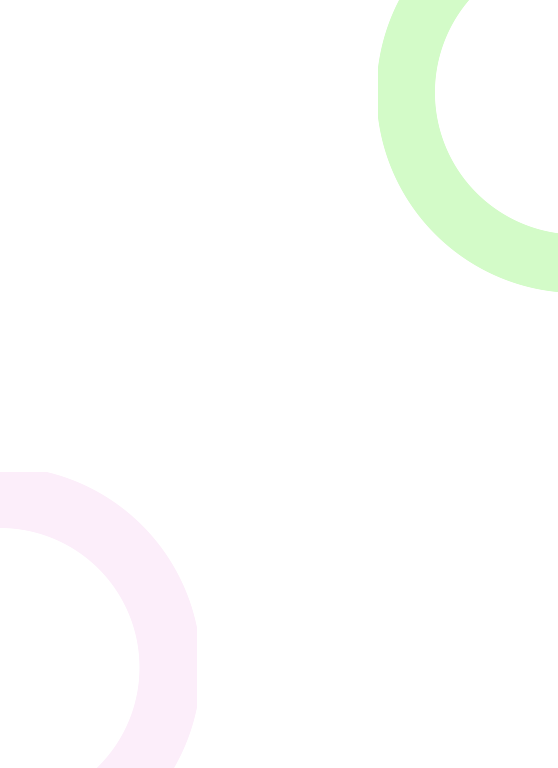
Write a WebGL 2 fragment shader that draws this background.

```glsl
#version 300 es
precision highp float;
// Two pale rings on white, cropped by opposite corners of the canvas.
// Each ring is the distance to an outer disc, trimmed flat by a box at its
// extremes, with a smaller disc subtracted. Lengths are in canvas heights.

uniform vec2 u_resolution;
out vec4 fragColor;

const vec3 PAPER = vec3(1.0);
const vec3 GREEN = vec3(0.827, 0.984, 0.784);
const vec3 PINK  = vec3(0.988, 0.933, 0.980);

const float ASPECT = 0.7266; // design width over height

const vec2  GREEN_CENTER = vec2(0.7513, 0.8796);
const vec2  GREEN_RADII  = vec2(0.1849, 0.2611); // inner, outer
const vec2  GREEN_TRIM   = vec2(0.2591, 0.2611); // half extents of the box

const vec2  PINK_CENTER = vec2(0.0, 0.1309);
const vec2  PINK_RADII  = vec2(0.1816, 0.2617);
const vec2  PINK_TRIM   = vec2(0.2565, 0.2545);

// Signed distance to a ring whose outer edge is trimmed by a box
float trimmedRing(vec2 p, vec2 radii, vec2 trim) {
    float r = length(p);
    vec2 box = abs(p) - trim;
    float outer = max(r - radii.y, max(box.x, box.y));
    return max(outer, radii.x - r);
}

// Antialiased coverage, one pixel wide
float coverage(float dist, float pixel) {
    return 1.0 - smoothstep(-0.5 * pixel, 0.5 * pixel, dist);
}

void main() {
    float pixel = 1.0 / u_resolution.y;
    vec2 p = gl_FragCoord.xy * pixel;

    // Keep the green ring anchored to the right edge
    vec2 q = p;
    q.x += ASPECT - u_resolution.x * pixel;

    float green = trimmedRing(q - GREEN_CENTER, GREEN_RADII, GREEN_TRIM);
    float pink  = trimmedRing(p - PINK_CENTER, PINK_RADII, PINK_TRIM);

    vec3 color = mix(PAPER, PINK, coverage(pink, pixel));
    color = mix(color, GREEN, coverage(green, pixel));
    fragColor = vec4(color, 1.0);
}
```
